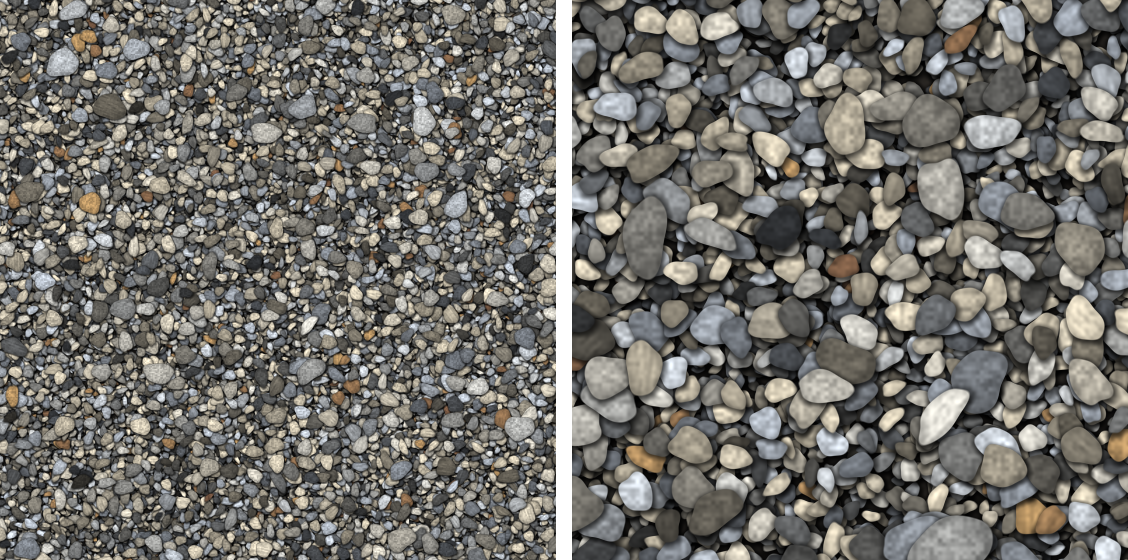
Left: the whole. Right: its middle third, enlarged.
A WebGL 2 fragment shader for this texture:

```glsl
#version 300 es
precision highp float;
// Bed of mixed river pebbles seen from above. Jittered grids of rounded
// stones are painted from small and dense to large and sparse; every stone
// darkens what lies beneath it and carries its own tint, grain and bands.

#define LAYERS 8
#define FINE_CELLS 102.0
#define CELL_SHRINK 0.81
#define SPARSITY 0.10
#define DARKEST 0.19
#define LIGHTEST 0.88
#define SHADOW_WIDTH 0.0034
#define SHADOW_DEPTH 0.66
#define GRAIN 0.27
#define RUST_SHARE 0.025
#define GAP_COLOR vec3(0.105, 0.097, 0.088)

uniform vec2 u_resolution;
out vec4 fragColor;

float hash(vec2 p) {
    return fract(sin(dot(p, vec2(127.1, 311.7))) * 43758.5453);
}

float valueNoise(vec2 p) {
    vec2 i = floor(p), f = fract(p);
    f = f * f * (3.0 - 2.0 * f);
    float low = mix(hash(i), hash(i + vec2(1, 0)), f.x);
    float high = mix(hash(i + vec2(0, 1)), hash(i + vec2(1, 1)), f.x);
    return mix(low, high, f.y);
}

// Stone tint: light ones lean to cream, dark ones to slate, a few are rusty.
vec3 stoneColor(vec2 id) {
    float value = mix(DARKEST, LIGHTEST, pow(hash(id + 5.3), 0.68));
    float warmth = smoothstep(0.1, 0.95, hash(id + 8.9) + 0.4 * (value - 0.4));
    vec3 tint = mix(vec3(0.95, 0.995, 1.055), vec3(1.05, 1.0, 0.89), warmth);
    vec3 color = value * tint;
    if (hash(id + 13.7) < RUST_SHARE)
        color = mix(vec3(0.44, 0.32, 0.25), vec3(0.78, 0.63, 0.42), hash(id + 17.1));
    return color;
}

// Radius of a wobbly superellipse: 1 on the outline, 0 in the middle.
float outlineRadius(vec2 q, vec2 id) {
    float power = mix(1.7, 2.8, hash(id + 21.3));
    vec2 a = pow(abs(q) + 1e-4, vec2(power));
    float angle = atan(q.y, q.x + 1e-5);
    float wobble = 0.07 * sin(2.0 * angle + 6.28 * hash(id + 23.9))
                 + 0.08 * sin(3.0 * angle + 6.28 * hash(id + 27.1))
                 + 0.035 * sin(5.0 * angle + 6.28 * hash(id + 29.3));
    return pow(a.x + a.y, 1.0 / power) * (1.0 + wobble);
}

// Paints one stone and its contact shadow over the colour below.
vec3 paintStone(vec3 below, vec2 uv, vec2 rel, vec2 id, float cell, float pixel) {
    float turn = 6.28 * hash(id + 31.7);
    float c = cos(turn), s = sin(turn);
    mat2 spin = mat2(c, -s, s, c);
    float longSide = cell * mix(0.38, 0.66, hash(id + 37.3));
    vec2 radii = longSide * vec2(1.0, mix(0.48, 0.92, hash(id + 41.9)));
    vec2 q = spin * rel / radii;
    float r = outlineRadius(q, id);
    float edge = (r - 1.0) * radii.y;

    // Shadow leans slightly down and to the right
    vec2 shadowRel = rel - vec2(0.0007, -0.0011);
    float shadowEdge = (outlineRadius(spin * shadowRel / radii, id) - 1.0) * radii.y;
    float shadow = 1.0 - smoothstep(-0.001, SHADOW_WIDTH, shadowEdge);
    below *= 1.0 - SHADOW_DEPTH * shadow;

    // Rounded shading with soft light from the upper left
    float dome = 1.0 - smoothstep(0.45, 1.08, r);
    float slope = dot(rel / longSide, vec2(-0.35, 0.94));
    float light = 0.84 + 0.16 * dome + 0.08 * slope;

    // Mineral grain, broad mottling and bands along the stone
    float mottle = 0.6 * valueNoise(uv * 400.0 + id) + 0.4 * valueNoise(uv * 180.0 - id);
    float bands = valueNoise(spin * rel * vec2(90.0, 400.0) + id * 3.1);
    float banding = step(0.75, hash(id + 47.7));
    float grain = mix(mottle, bands, 0.5 * banding) - 0.5;
    vec3 stone = stoneColor(id) * light * (1.0 + GRAIN * 2.0 * grain);

    float cover = 1.0 - smoothstep(-0.75 * pixel, 0.75 * pixel, edge);
    return mix(below, stone, cover);
}

void main() {
    vec2 uv = gl_FragCoord.xy / u_resolution.y;
    float pixel = 1.0 / u_resolution.y;
    vec3 color = GAP_COLOR * (0.7 + 0.9 * valueNoise(uv * 190.0));

    for (int layer = 0; layer < LAYERS; layer++) {
        float level = float(layer);
        float cells = FINE_CELLS * pow(CELL_SHRINK, level);
        float presence = exp2(-SPARSITY * level * level);
        vec2 grid = uv * cells + level * vec2(0.37, 0.71);
        vec2 home = floor(grid);
        for (int y = -1; y <= 1; y++) {
            for (int x = -1; x <= 1; x++) {
                vec2 site = home + vec2(x, y);
                vec2 id = site + level * vec2(113.0, 57.0);
                if (hash(id + 2.3) > presence) continue;
                vec2 jitter = vec2(hash(id + 51.1), hash(id + 59.3));
                vec2 center = site + mix(vec2(0.1), vec2(0.9), jitter);
                color = paintStone(color, uv, (grid - center) / cells, id, 1.0 / cells, pixel);
            }
        }
    }
    fragColor = vec4(clamp(color, 0.0, 1.0), 1.0);
}
```
